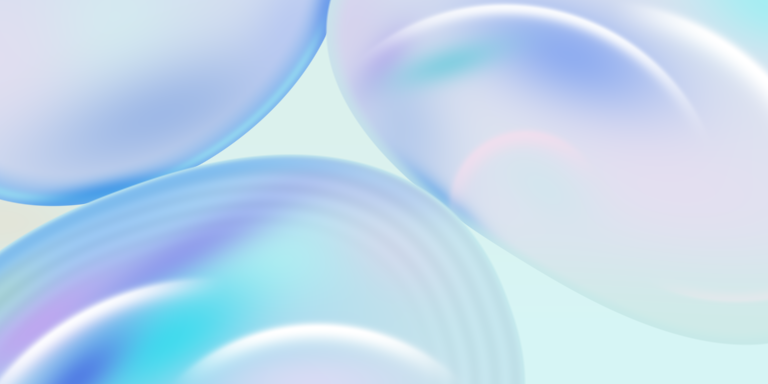
Give the GLSL for this background, as a WebGL 2 fragment shader.

```glsl
#version 300 es
precision highp float;
// Three large iridescent glass bubbles nearly touching over a pale mint field.
// Each bubble is a tilted superellipse filled with soft elliptical tints,
// then finished with a coloured rim and bright curved reflections.
uniform vec2 u_resolution;
out vec4 outColor;

vec2 turn(vec2 v, float angle) {
  float c = cos(angle), s = sin(angle);
  return vec2(c * v.x + s * v.y, c * v.y - s * v.x);
}

// Superellipse norm: 1 on the outline, 0 at the centre
float shell(vec2 q, vec2 radii, float power) {
  q = pow(abs(q) / radii + 1e-5, vec2(power));
  return pow(q.x + q.y, 1.0 / power);
}

float cover(float s) {
  float pixel = 2.0 / u_resolution.y;
  return 1.0 - smoothstep(1.0 - pixel, 1.0 + pixel, s);
}

// Soft band centred at a given shell value
float band(float s, float at, float width) {
  float d = (s - at) / width;
  return exp(-d * d);
}

// Blends a tilted gaussian patch of colour
void tint(inout vec3 col, vec2 p, vec2 centre, vec2 radii, float angle, vec3 tone, float amount) {
  vec2 q = turn(p - centre, angle) / radii;
  col = mix(col, tone, amount * exp(-dot(q, q)));
}

// Circular reflection: crisp outside, soft inside, fading towards its ends
float arc(vec2 p, vec2 centre, float radius, float middle, float span, float width) {
  vec2 q = p - centre;
  float d = length(q) - radius;
  float along = dot(normalize(q + 1e-5), vec2(cos(middle), sin(middle)));
  d /= d > 0.0 ? width * 0.6 : width * 1.5;
  return exp(-d * d) * smoothstep(cos(span), 1.0, along);
}

vec3 background(vec2 p) {
  vec3 col = mix(vec3(0.84, 0.96, 0.96), vec3(0.86, 0.945, 0.93), smoothstep(0.1, 0.7, p.y));
  tint(col, p, vec2(0.0, 0.42), vec2(0.28, 0.12), 0.0, vec3(0.89, 0.89, 0.84), 0.9);
  return col;
}

vec3 leftBubble(vec2 p, float s) {
  vec3 col = vec3(0.83, 0.87, 0.94);
  tint(col, p, vec2(0.28, 0.93), vec2(0.22, 0.18), 0.4, vec3(0.83, 0.93, 0.94), 0.8);
  tint(col, p, vec2(0.0, 0.83), vec2(0.2, 0.25), 0.0, vec3(0.89, 0.87, 0.94), 0.8);
  tint(col, p, vec2(0.42, 0.70), vec2(0.36, 0.13), 0.35, vec3(0.60, 0.71, 0.90), 0.9);
  tint(col, p, vec2(0.76, 0.93), vec2(0.10, 0.20), -0.4, vec3(0.70, 0.77, 0.95), 0.7);
  // Blue rim with a cyan lining
  col = mix(col, vec3(0.43, 0.68, 0.93), 0.8 * smoothstep(0.82, 1.0, s));
  col = mix(col, vec3(0.60, 0.89, 0.95), 0.6 * band(s, 0.965, 0.025));
  tint(col, p, vec2(0.27, 0.50), vec2(0.22, 0.028), 0.22, vec3(0.20, 0.56, 0.90), 0.75);
  tint(col, p, vec2(0.86, 0.98), vec2(0.035, 0.12), -0.2, vec3(0.36, 0.53, 0.91), 0.7);
  return col;
}

vec3 rightBubble(vec2 p, float s) {
  vec3 col = mix(vec3(0.81, 0.92, 0.91), vec3(0.87, 0.89, 0.94), smoothstep(0.14, 0.5, p.y));
  tint(col, p, vec2(1.72, 0.56), vec2(0.34, 0.17), -0.4, vec3(0.90, 0.87, 0.94), 0.8);
  tint(col, p, vec2(1.04, 0.68), vec2(0.13, 0.25), 0.3, vec3(0.69, 0.78, 0.92), 0.85);
  tint(col, p, vec2(0.92, 0.93), vec2(0.10, 0.17), 0.0, vec3(0.84, 0.82, 0.93), 0.8);
  tint(col, p, vec2(1.48, 0.86), vec2(0.28, 0.13), -0.35, vec3(0.55, 0.67, 0.94), 0.95);
  tint(col, p, vec2(1.00, 0.84), vec2(0.05, 0.11), -0.6, vec3(0.70, 0.66, 0.92), 0.65);
  tint(col, p, vec2(1.17, 0.835), vec2(0.15, 0.045), 0.3, vec3(0.46, 0.80, 0.87), 0.8);
  tint(col, p, vec2(1.42, 0.51), vec2(0.15, 0.08), -0.6, vec3(0.82, 0.90, 0.93), 0.8);
  tint(col, p, vec2(2.0, 1.0), vec2(0.22, 0.13), -0.4, vec3(0.64, 0.93, 0.95), 0.95);
  // Contact shade and edge
  tint(col, p, vec2(1.15, 0.47), vec2(0.14, 0.035), -0.75, vec3(0.38, 0.65, 0.91), 0.85);
  col = mix(col, vec3(0.76, 0.91, 0.91), 0.6 * smoothstep(0.93, 1.0, s));
  // Reflections
  col = mix(col, vec3(0.96, 0.87, 0.93), 0.75 * arc(p, vec2(1.37, 0.46), 0.19, 1.9, 1.6, 0.022));
  col = mix(col, vec3(1.0), 0.9 * arc(p, vec2(1.315, 0.409), 0.573, 1.35, 1.0, 0.016));
  col = mix(col, vec3(1.0), arc(p, vec2(1.531, 0.341), 0.648, 0.85, 0.65, 0.030));
  col = mix(col, vec3(0.92, 0.91, 0.93), 0.6 * arc(p, vec2(1.92, 0.80), 0.58, -1.5, 0.5, 0.014));
  return col;
}

vec3 lowerBubble(vec2 p, float s) {
  vec3 col = mix(vec3(0.66, 0.84, 0.94), vec3(0.76, 0.89, 0.92), smoothstep(0.5, 1.2, p.x));
  tint(col, p, vec2(0.30, 0.43), vec2(0.48, 0.10), 0.48, vec3(0.57, 0.76, 0.94), 0.85);
  tint(col, p, vec2(0.92, 0.50), vec2(0.26, 0.07), -0.1, vec3(0.68, 0.74, 0.92), 0.8);
  tint(col, p, vec2(0.70, 0.32), vec2(0.23, 0.13), 0.2, vec3(0.73, 0.94, 0.95), 0.9);
  tint(col, p, vec2(0.43, 0.31), vec2(0.37, 0.065), 0.52, vec3(0.57, 0.57, 0.92), 0.9);
  tint(col, p, vec2(0.10, 0.15), vec2(0.25, 0.075), 0.62, vec3(0.76, 0.64, 0.94), 0.9);
  tint(col, p, vec2(0.0, 0.23), vec2(0.13, 0.06), 0.6, vec3(0.65, 0.82, 0.82), 0.8);
  tint(col, p, vec2(1.02, 0.35), vec2(0.18, 0.10), -0.6, vec3(0.83, 0.84, 0.92), 0.75);
  tint(col, p, vec2(0.43, 0.10), vec2(0.25, 0.12), 0.55, vec3(0.22, 0.86, 0.93), 0.95);
  tint(col, p, vec2(0.20, 0.01), vec2(0.17, 0.065), 0.75, vec3(0.30, 0.46, 0.89), 0.9);
  tint(col, p, vec2(0.82, 0.0), vec2(0.27, 0.09), 0.0, vec3(0.86, 0.86, 0.96), 0.9);
  // Thin interference streaks and a bluish upper rim
  col += 0.012 * sin(s * 95.0 + 5.0 * p.x) * smoothstep(0.65, 0.85, s);
  float upperLeft = 1.0 - smoothstep(0.5, 1.2, p.x);
  col = mix(col, vec3(0.46, 0.72, 0.93), 0.7 * upperLeft * band(s, 0.965, 0.04));
  col = mix(col, vec3(0.77, 0.92, 0.93), 0.7 * band(s, 1.0, 0.012));
  // Reflections
  col = mix(col, vec3(1.0), 0.95 * arc(p, vec2(0.56, -0.453), 0.719, 2.1, 0.58, 0.024));
  col = mix(col, vec3(1.0), arc(p, vec2(0.828, -0.388), 0.534, 1.57, 0.82, 0.024));
  return col;
}

void main() {
  vec2 p = gl_FragCoord.xy / u_resolution.y;
  vec3 col = background(p);

  float s = shell(turn(p - vec2(0.318, 0.966), 0.558), vec2(0.630, 0.443), 2.0);
  col = mix(col, leftBubble(p, s), cover(s));

  vec2 q = turn(p - vec2(1.596, 0.711), -0.549);
  q.y *= q.y > 0.0 ? 0.6 : 1.0;
  s = shell(q, vec2(0.794, 0.456), 2.5);
  col = mix(col, rightBubble(p, s), cover(s));

  s = shell(turn(p - vec2(0.539, -0.073), 0.347), vec2(0.836, 0.620), 2.3);
  col = mix(col, lowerBubble(p, s), cover(s));
  outColor = vec4(clamp(col, 0.0, 1.0), 1.0);
}
```
